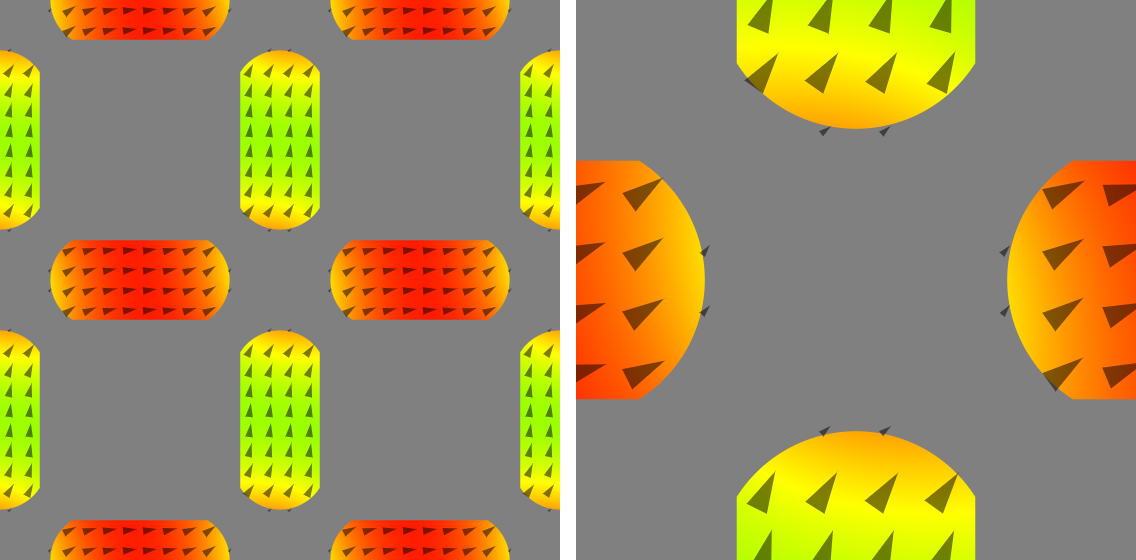
Left: the whole. Right: its middle third, enlarged.
Give the GLSL for this pattern, as a three.js fragment shader.

```glsl
// Lattice of upright and lying rounded bars, tinted by the angle of a field drawn as small arrows.
#define REPEATS 2.0          // lattice cells across and down
#define ARROWS 14.0          // arrow grid per lattice cell
#define BAR_HALF_WIDTH 0.142
#define BAR_HALF_LENGTH 0.32
#define CAP_RADIUS 0.168
#define ARROW_HALF_LENGTH 0.35
#define ARROW_TAPER 0.27
#define ARROW_OPACITY 0.5
#define CENTRE_TILT 7.0      // degrees away from the bar axis
#define END_TILT 44.0        // extra degrees at the bar ends
#define EDGE_TILT 8.0        // change of tilt towards the long sides
#define BACKGROUND vec3(0.5)

varying vec2 vUv;

// Signed distance to a bar; q.x runs along it, q.y across it.
float barDistance(vec2 q) {
  float beyond = max(abs(q.x) - (BAR_HALF_LENGTH - CAP_RADIUS), 0.0);
  return max(abs(q.y) - BAR_HALF_WIDTH, length(vec2(beyond, q.y)) - CAP_RADIUS);
}

// Degrees between the field and the bar axis, growing towards the ends.
float fieldTilt(vec2 q) {
  vec2 n = clamp(q / vec2(BAR_HALF_LENGTH, BAR_HALF_WIDTH), -1.0, 1.0);
  float ends = n.x * n.x;
  return CENTRE_TILT + END_TILT * ends + EDGE_TILT * (n.x * n.y - ends * n.y * n.y);
}

// Nearest bar of the lattice: x = distance, y = field angle in degrees.
vec2 nearestBar(vec2 p) {
  vec2 lying = fract(p + vec2(0.0, 0.5)) - 0.5;
  vec2 upright = (fract(p + vec2(0.5, 0.0)) - 0.5).yx;
  float dLying = barDistance(lying);
  float dUpright = barDistance(upright);
  return dLying < dUpright ? vec2(dLying, fieldTilt(lying))
                           : vec2(dUpright, 90.0 - fieldTilt(upright));
}

// Signed distance to an arrowhead pointing along +x.
float arrowDistance(vec2 q) {
  float side = abs(q.y) - ARROW_TAPER * (ARROW_HALF_LENGTH - q.x);
  return max(-ARROW_HALF_LENGTH - q.x, side);
}

vec3 hueColour(float degrees) {
  return clamp(abs(mod(degrees / 60.0 + vec3(0.0, 4.0, 2.0), 6.0) - 3.0) - 1.0, 0.0, 1.0);
}

float coverage(float d, float pixel) {
  return clamp(0.5 - d / pixel, 0.0, 1.0);
}

void main() {
  vec2 p = vUv * REPEATS;
  float pixel = max(fwidth(p.x), 1e-5);

  // Bars
  vec2 bar = nearestBar(p);
  vec3 colour = mix(BACKGROUND, hueColour(bar.y), coverage(bar.x, pixel));

  // Arrows, shrinking to specks where their centre meets a bar's edge
  vec2 grid = p * ARROWS;
  vec2 centre = floor(grid) + 0.5;
  vec2 field = nearestBar(centre / ARROWS);
  float size = clamp(0.45 - 30.0 * field.x, 0.0, 1.0);
  if (size > 0.0) {
    float a = radians(field.y);
    vec2 dir = vec2(cos(a), sin(a));
    vec2 offset = grid - centre;
    vec2 q = vec2(dot(offset, dir), dot(offset, vec2(-dir.y, dir.x))) / size;
    colour *= 1.0 - ARROW_OPACITY * coverage(arrowDistance(q) * size, pixel * ARROWS);
  }

  gl_FragColor = vec4(colour, 1.0);
}
```
